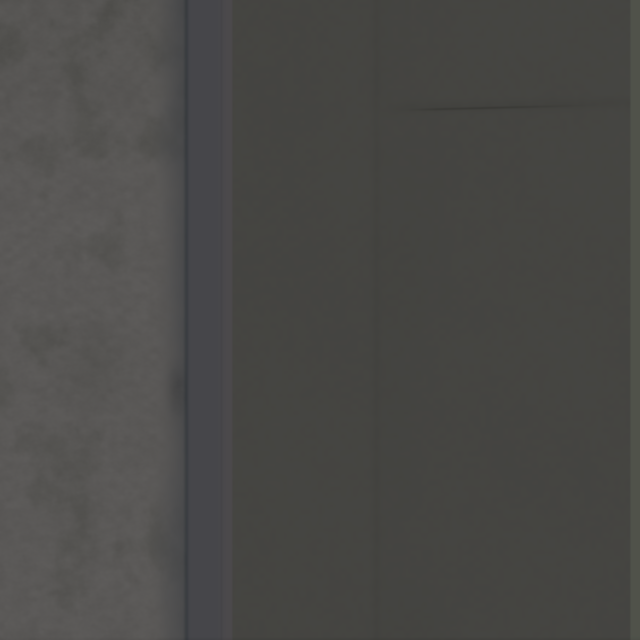
This texture is drawn by a Shadertoy shader. Its source:

```glsl
// Mottled plaster beside a slate trim strip and a dark, smooth wall panel.
// Vertical bands are blended with soft steps; layered value noise stains the
// plaster, and narrow Gaussian lines draw the seams and a faint crack.

const vec3 PLASTER = vec3(0.355, 0.348, 0.342);
const vec3 STAIN   = vec3(0.305, 0.302, 0.290);
const vec3 SHADE   = vec3(0.265, 0.270, 0.280);
const vec3 TRIM    = vec3(0.273, 0.275, 0.290);
const vec3 TRIM_LIP = vec3(0.300, 0.288, 0.295);
const vec3 PANEL   = vec3(0.270, 0.269, 0.256);
const vec3 EDGE    = vec3(0.312, 0.322, 0.292);

const float TRIM_LEFT  = 0.292;
const float TRIM_RIGHT = 0.363;
const float PANEL_SEAM = 0.588;
const float EDGE_LEFT  = 0.985;
const float CRACK_Y    = 0.831;
const float SOFT       = 0.002;

float hash(vec2 p) {
    return fract(sin(dot(p, vec2(127.1, 311.7))) * 43758.5453);
}

float noise(vec2 p) {
    vec2 i = floor(p), f = fract(p);
    f = f * f * (3.0 - 2.0 * f);
    return mix(mix(hash(i), hash(i + vec2(1, 0)), f.x),
               mix(hash(i + vec2(0, 1)), hash(i + vec2(1, 1)), f.x), f.y);
}

float fbm(vec2 p) {
    float sum = 0.0, amp = 0.5;
    for (int i = 0; i < 5; i++) {
        sum += amp * noise(p);
        p = mat2(0.8, 0.6, -0.6, 0.8) * p * 2.03 + 7.1;
        amp *= 0.5;
    }
    return sum;
}

float band(float x, float edge) {
    return smoothstep(edge - SOFT, edge + SOFT, x);
}

float line(float d, float width) {
    return exp(-d * d / (width * width));
}

float blob(vec2 p, vec2 center, vec2 radius) {
    vec2 q = (p - center) / radius;
    return exp(-dot(q, q));
}

vec3 plaster(vec2 p) {
    float mottle = fbm(p * vec2(16.0, 13.0));
    float grain = fbm(p * vec2(75.0, 95.0) + 31.0);

    // Broad stains, strongest near the top and at mid height.
    float stain = 0.65 * smoothstep(0.48, 0.75, mottle);
    stain += 0.30 * smoothstep(0.65, 1.0, p.y);
    stain += 0.45 * blob(p, vec2(0.145, 0.43), vec2(0.05, 0.06));
    stain += 0.25 * blob(p, vec2(0.13, 0.19), vec2(0.025, 0.05));
    vec3 col = mix(PLASTER, STAIN, clamp(stain, 0.0, 1.0));
    col += 0.035 * (grain - 0.48) + 0.025 * (mottle - 0.48);

    // Ragged shadow along the trim.
    float reach = p.x + 0.035 * (mottle - 0.5) + 0.015 * (grain - 0.5);
    col = mix(col, SHADE, 0.75 * smoothstep(0.235, 0.295, reach));
    return col - 0.035 * blob(p, vec2(0.276, 0.39), vec2(0.014, 0.035)) * (0.5 + grain);
}

vec3 trim(vec2 p) {
    vec3 col = mix(TRIM, TRIM_LIP, 0.8 * smoothstep(0.335, 0.357, p.x));
    return col - 0.012 * line(p.x - 0.346, 0.002);
}

vec3 panel(vec2 p) {
    vec3 col = PANEL + 0.006 * (fbm(p * vec2(9.0, 7.0)) - 0.48);
    col += 0.004 * (noise(p * 110.0) - 0.5);
    col -= 0.007 * line(p.x - PANEL_SEAM, 0.006);
    col -= 0.003 * smoothstep(PANEL_SEAM - 0.02, PANEL_SEAM + 0.01, p.x)
         * (1.0 - smoothstep(0.62, 0.75, p.x));

    // Thin crack with a wider, faint smudge.
    float crackY = CRACK_Y + 0.025 * (p.x - 0.75);
    float span = smoothstep(0.62, 0.70, p.x) * (1.0 - smoothstep(0.76, 0.95, p.x));
    col -= 0.035 * span * line(p.y - crackY, 0.002);
    col -= 0.009 * smoothstep(0.58, 0.65, p.x) * line(p.y - crackY - 0.003, 0.009);
    return col;
}

void mainImage(out vec4 fragColor, in vec2 fragCoord) {
    vec2 p = fragCoord / iResolution.xy;

    vec3 col = mix(plaster(p), trim(p), band(p.x, TRIM_LEFT));
    col = mix(col, panel(p), band(p.x, TRIM_RIGHT));
    col = mix(col, EDGE, band(p.x, EDGE_LEFT));

    // Dark joint left of the trim and a slight shadow at the bottom.
    col -= vec3(0.055, 0.045, 0.040) * line(p.x - TRIM_LEFT + 0.001, 0.0035);
    col -= 0.015 * (1.0 - smoothstep(0.0, 0.006, p.y));

    fragColor = vec4(col, 1.0);
}
```
